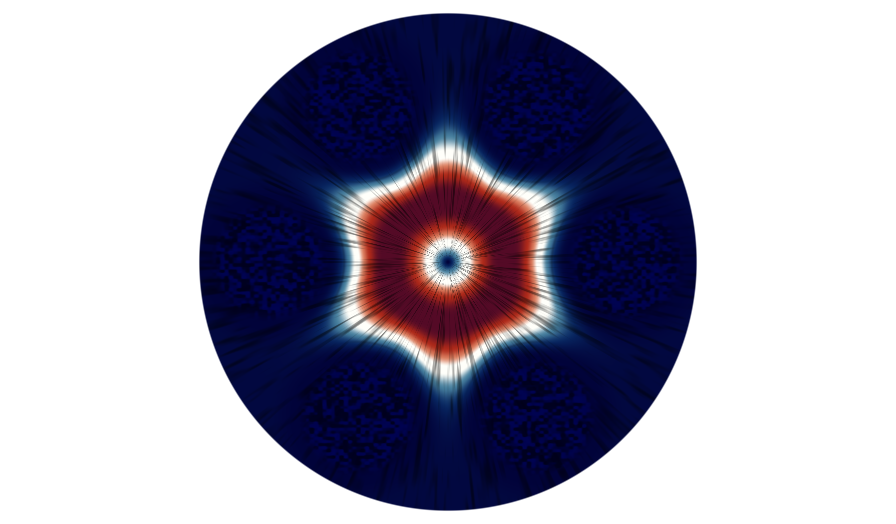
Reproduce this background procedurally as a Shadertoy shader.

```glsl
// Six-coil field map: a streaked red hexagonal core glowing inside a navy disc on white.
#define DISC_RADIUS 0.4745
#define COIL_ORBIT 0.341
#define COIL_RADIUS 0.143
#define CORE_SCALE 0.067
#define EDGE_RADIUS vec2(0.203, 0.174)
#define EDGE_WIDTH vec2(0.031, 0.020)
#define STREAK_COUNT 240.0
#define STREAK_DEPTH 0.50
#define FLECK_SIZE 0.0065

const float PI = 3.14159265;

// Sine-free hash
float hash(vec2 p) {
    vec3 q = fract(p.xyx * 0.1031);
    q += dot(q, q.yzx + 33.33);
    return fract((q.x + q.y) * q.z);
}

// Value noise that repeats along x after the given number of cells
float noise(vec2 p, float period) {
    vec2 i = floor(p), f = fract(p);
    f = f * f * (3.0 - 2.0 * f);
    float x0 = mod(i.x, period), x1 = mod(i.x + 1.0, period);
    return mix(mix(hash(vec2(x0, i.y)), hash(vec2(x1, i.y)), f.x),
               mix(hash(vec2(x0, i.y + 1.0)), hash(vec2(x1, i.y + 1.0)), f.x), f.y);
}

// Diverging ramp: navy, teal, white, red, maroon
vec3 fieldColor(float v) {
    vec3 c = vec3(0.005, 0.010, 0.225);
    c = mix(c, vec3(0.03, 0.15, 0.38), smoothstep(0.00, 0.14, v));
    c = mix(c, vec3(0.28, 0.50, 0.62), smoothstep(0.10, 0.28, v));
    c = mix(c, vec3(1.00, 1.00, 0.98), smoothstep(0.25, 0.45, v));
    c = mix(c, vec3(0.86, 0.50, 0.38), smoothstep(0.54, 0.67, v));
    c = mix(c, vec3(0.68, 0.16, 0.10), smoothstep(0.64, 0.77, v));
    return mix(c, vec3(0.33, 0.04, 0.15), smoothstep(0.75, 0.88, v));
}

void mainImage(out vec4 fragColor, in vec2 fragCoord) {
    vec2 p = (fragCoord - 0.5 * iResolution.xy) / iResolution.y;
    float pixel = 1.0 / iResolution.y;
    float r = length(p);
    float angle = r > 0.0 ? atan(p.y, p.x) : 0.0;

    // Fold the plane into one sector, with its coil on the x axis
    float sector = mod(angle + PI / 6.0, PI / 3.0) - PI / 6.0;
    vec2 q = r * vec2(cos(sector), sin(sector));
    float coilDist = length(q - vec2(COIL_ORBIT, 0.0));
    float facing = 0.5 + 0.5 * cos(6.0 * angle);

    // Field strength: central null, hexagonal falloff, quiet coils
    float edge = mix(EDGE_RADIUS.x, EDGE_RADIUS.y, facing);
    float width = mix(EDGE_WIDTH.x, EDGE_WIDTH.y, facing);
    float field = tanh(r / CORE_SCALE) / (1.0 + exp((r - edge) / width));
    float gap = smoothstep(0.098, 0.174, coilDist);
    field = field * gap + 0.035 * gap * smoothstep(0.15, 0.25, r);
    vec3 color = fieldColor(field);

    // Fine radial streaks, in two densities
    float turn = angle / (2.0 * PI) + 0.5;
    float streak = 0.5 * noise(vec2(turn * STREAK_COUNT, r * 14.0), STREAK_COUNT)
                 + 0.5 * noise(vec2(turn * STREAK_COUNT * 2.0, r * 22.0 + 7.0), STREAK_COUNT * 2.0);
    float shade = STREAK_DEPTH * smoothstep(0.42, 0.90, streak);
    color *= 1.0 - shade * smoothstep(0.0, 0.03, r);

    // Coil rim and grainy blue-black interior
    float rim = smoothstep(2.0 * pixel, 0.0, abs(coilDist - COIL_RADIUS));
    color *= 1.0 - 0.13 * rim * smoothstep(0.29, 0.20, r);
    float grain = noise(p / FLECK_SIZE * vec2(0.8, 1.1), 4096.0);
    vec3 fleck = mix(vec3(0.0, 0.0, 0.10), vec3(0.0, 0.01, 0.34), smoothstep(0.2, 0.85, grain));
    color = mix(color, fleck, 0.8 * smoothstep(0.118, 0.085, coilDist));

    // Disc on a white page
    float disc = smoothstep(pixel, -pixel, r - DISC_RADIUS);
    fragColor = vec4(mix(vec3(1.0), color, disc), 1.0);
}
```
